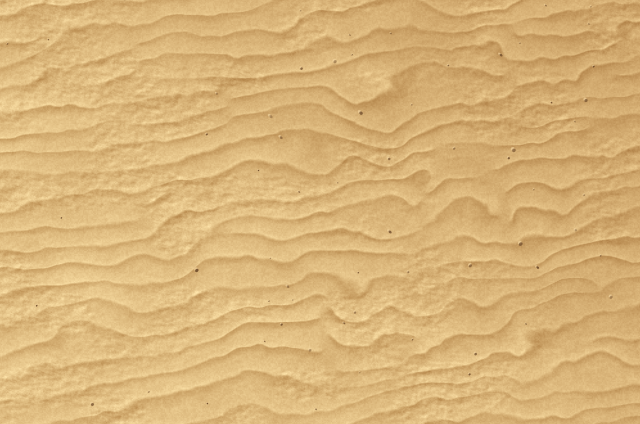
This texture is drawn by a Shadertoy shader. Its source:

```glsl
// Wind-rippled desert sand with forking crests, rough patches and scattered pebbles.

float hash(vec2 p) {
    vec3 q = fract(p.xyx * 0.1031);
    q += dot(q, q.yzx + 33.33);
    return fract((q.x + q.y) * q.z);
}

float noise(vec2 p) {
    vec2 cell = floor(p), f = fract(p);
    f = f * f * f * (f * (f * 6.0 - 15.0) + 10.0);
    return mix(mix(hash(cell), hash(cell + vec2(1, 0)), f.x),
               mix(hash(cell + vec2(0, 1)), hash(cell + vec2(1, 1)), f.x), f.y);
}

float fbm(vec2 p) {
    float sum = 0.0, gain = 0.5;
    for (int i = 0; i < 4; i++) {
        sum += gain * noise(p);
        p = mat2(1.6, 1.2, -1.2, 1.6) * p + 7.3;
        gain *= 0.5;
    }
    return sum;
}

// Light on the ripples: bright crest above a crisp edge, shade just below it.
float rippleLight(vec2 p) {
    float unrest = mix(0.85, 1.3, smoothstep(0.3, 1.2, p.x));
    float phase = 18.0 * (p.y - 0.15 * p.x);
    phase += unrest * (0.9 * noise(p * vec2(5.5, 7.0) + 3.0)
                     + 0.65 * noise(p * vec2(12.0, 13.0) + 19.0)
                     + 0.16 * noise(p * 36.0));

    // Zeros of this complex field make crests fork and end.
    vec2 fork = vec2(noise(p * vec2(4.6, 8.0) + 41.0),
                     noise(p * vec2(4.6, 8.0) + 87.0)) * 2.0 - 1.0;
    fork.x += 0.3;
    float t = fract(phase + atan(fork.y, fork.x) / 6.2832);

    float relief = smoothstep(0.0, 0.3, length(fork))
                 * mix(0.8, 1.85, noise(p * vec2(7.0, 12.0) + 60.0));
    float edge = mix(0.07, 0.22, noise(p * 9.0 + 11.0));
    float slope = 0.75 - 1.0 * t - 1.15 * smoothstep(0.5, 0.93, t) + 0.5 * exp(-9.0 * t);
    return relief * mix(slope, 1.2, smoothstep(1.0 - edge, 1.0, t));
}

// Small lumps lit from the upper left, gathered in patches.
float roughLight(vec2 p) {
    vec2 q = p * vec2(52.0, 78.0);
    float lumps = fbm(q) - fbm(q + vec2(-0.25, 0.45));
    return lumps * mix(1.0, 4.6, smoothstep(0.42, 0.75, noise(p * vec2(7.0, 11.0) + 130.0)));
}

// Pebbles with a pale upper left rim, at most one per grid cell.
vec3 addPebbles(vec3 color, vec2 p, float pixel) {
    vec2 grid = p / 0.08, home = floor(grid);
    for (int j = -1; j <= 1; j++)
    for (int i = -1; i <= 1; i++) {
        vec2 cell = home + vec2(i, j);
        float density = mix(0.1, 0.32, smoothstep(0.2, 0.8, cell.x * 0.08));
        if (hash(cell + 200.0) > density) continue;
        vec2 center = cell + vec2(hash(cell + 310.0), hash(cell + 420.0));
        vec2 d = (grid - center) * 0.08;
        d.x += 0.8 * d.y * (hash(cell + 75.0) - 0.5);
        float size = mix(0.0015, 0.0045, pow(hash(cell + 530.0), 2.0));
        float rim = smoothstep(size + pixel, size - pixel, length(d - vec2(-0.8, 0.9) * size));
        float body = smoothstep(size + pixel, size - pixel, length(d));
        color = mix(color, vec3(0.95, 0.83, 0.62), 0.7 * rim);
        color = mix(color, vec3(0.43, 0.29, 0.16), body * mix(0.4, 0.95, hash(cell + 640.0)));
    }
    return color;
}

void mainImage(out vec4 fragColor, in vec2 fragCoord) {
    vec2 p = fragCoord / iResolution.y;
    float grain = noise(p * 330.0) + 0.6 * noise(p * 170.0 + 50.0) - 0.8;

    float light = rippleLight(p) + roughLight(p) + 1.05 * grain;
    light += 1.3 * (fbm(p * vec2(5.0, 8.0) + 90.0) - 0.47) + 0.1;

    // Shade to color, warming toward the upper right.
    vec3 color = vec3(0.85, 0.71, 0.48) + light * vec3(0.036, 0.046, 0.047);
    float warm = smoothstep(0.5, 2.4, p.x + p.y);
    color *= mix(vec3(1.02, 1.025, 1.03), vec3(0.945, 0.905, 0.86), warm);

    fragColor = vec4(addPebbles(color, p, 0.7 / iResolution.y), 1.0);
}
```
